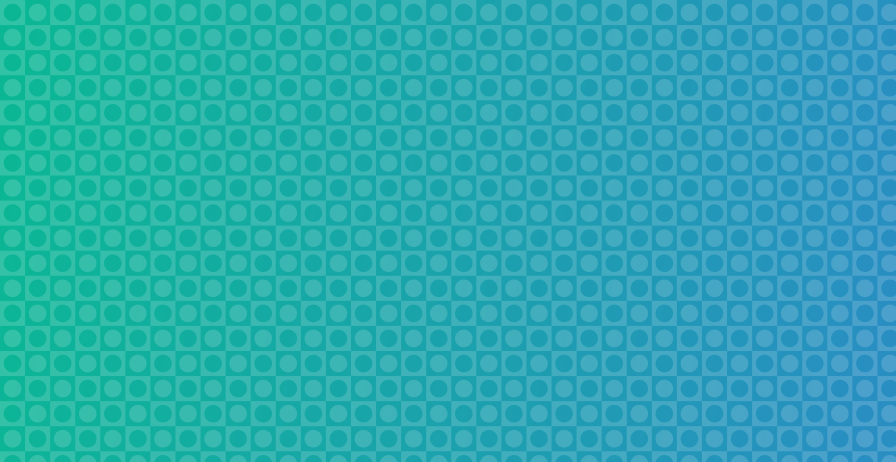
Write a Shadertoy shader that draws this pattern.

```glsl
#define CELLS_ACROSS 35.74
#define DOT_RADIUS 0.35
#define TINT 0.16
#define TILT 0.08
#define GREEN vec3(0.045, 0.715, 0.585)
#define BLUE vec3(0.160, 0.560, 0.760)

// Sign of a distance, ramped from -1 to 1 across one pixel
float softSign(float dist, float pixel) {
    return clamp(2.0 * dist / pixel, -1.0, 1.0);
}

// Smooth checker with a dot of the opposite tone in each cell: 0 dark, 1 light
float dottedChecker(vec2 p, float pixel) {
    vec2 local = fract(p) - 0.5;
    vec2 parity = 1.0 - 2.0 * mod(floor(p), 2.0);
    vec2 edge = 0.5 - abs(local);
    float checker = parity.x * softSign(edge.x, pixel)
                  * parity.y * softSign(edge.y, pixel);
    float dot_ = softSign(length(local) - DOT_RADIUS, pixel);
    return 0.5 + 0.5 * checker * dot_;
}

void mainImage(out vec4 fragColor, in vec2 fragCoord) {
    vec2 uv = fragCoord / iResolution.xy;
    float pixel = CELLS_ACROSS / iResolution.x;

    // Cells are counted from the top left corner
    vec2 p = vec2(fragCoord.x, iResolution.y - fragCoord.y) * pixel;

    // Slightly tilted background gradient
    float blend = clamp(uv.x + TILT * (0.5 - uv.y), 0.0, 1.0);
    vec3 color = mix(GREEN, BLUE, blend);

    // Translucent white tint on the light parts
    color = mix(color, vec3(1.0), TINT * dottedChecker(p, pixel));
    fragColor = vec4(color, 1.0);
}
```
